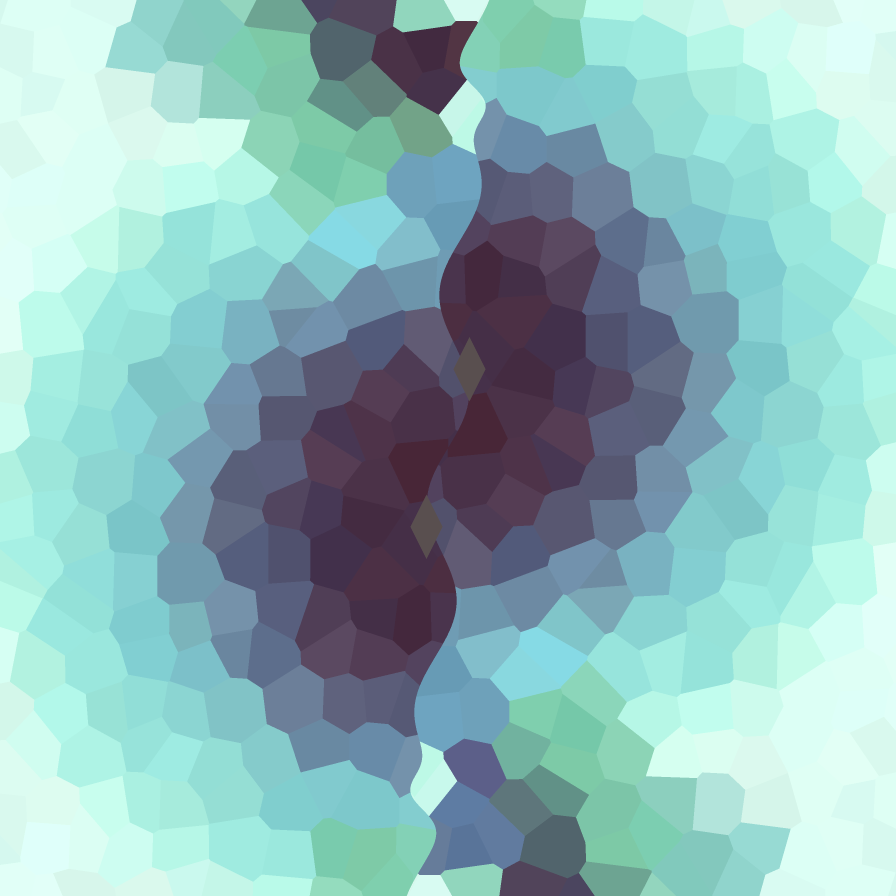
Give the GLSL for this background, as a WebGL 1 fragment shader.

```glsl
precision highp float;
// Mosaic of faceted cells: two dark half-turned lobes fading through teal to pale mint.

uniform vec2 u_resolution;

vec2 hash2(vec2 p) {
  vec3 h = fract(vec3(p.xyx) * vec3(0.1031, 0.1030, 0.0973));
  h += dot(h, h.yzx + 33.33);
  return fract((h.xx + h.yz) * h.zy);
}

float gradientNoise(vec2 p) {
  vec2 i = floor(p), f = fract(p);
  vec2 w = f * f * (3.0 - 2.0 * f);
  float a = dot(hash2(i) - 0.5, f);
  float b = dot(hash2(i + vec2(1.0, 0.0)) - 0.5, f - vec2(1.0, 0.0));
  float c = dot(hash2(i + vec2(0.0, 1.0)) - 0.5, f - vec2(0.0, 1.0));
  float d = dot(hash2(i + 1.0) - 0.5, f - 1.0);
  return 2.0 * mix(mix(a, b, w.x), mix(c, d, w.x), w.y);
}

// Soft elliptical mask
float blob(vec2 p, vec2 center, vec2 radii) {
  return 1.0 - smoothstep(0.8, 1.2, length((p - center) / radii));
}

// Winding curve that separates the two lobes, odd in y
float seam(float y) {
  float bump = exp(-pow((abs(y) - 0.385) / 0.03, 2.0));
  return 0.02 * sin(27.0 * y) + 0.06 * y + 0.035 * sign(y) * bump;
}

// Nearest jittered site of the cell grid
vec2 nearestSite(vec2 p) {
  vec2 g = p * 19.0, base = floor(g), best = g;
  float nearest = 9.0;
  for (int y = -1; y <= 1; y++) {
    for (int x = -1; x <= 1; x++) {
      vec2 cell = base + vec2(float(x), float(y));
      vec2 site = cell + 0.1 + 0.8 * hash2(cell + 50.0);
      float d = dot(site - g, site - g);
      if (d < nearest) {
        nearest = d;
        best = site;
      }
    }
  }
  return best / 19.0;
}

// Rings of colour from the dark core outwards
vec3 ringColor(float d) {
  vec3 c = mix(vec3(0.28, 0.17, 0.25), vec3(0.31, 0.23, 0.33), smoothstep(0.05, 0.12, d));
  c = mix(c, vec3(0.34, 0.35, 0.46), smoothstep(0.12, 0.16, d));
  c = mix(c, vec3(0.43, 0.55, 0.65), smoothstep(0.18, 0.23, d));
  c = mix(c, vec3(0.50, 0.79, 0.80), smoothstep(0.24, 0.30, d));
  c = mix(c, vec3(0.61, 0.91, 0.87), smoothstep(0.31, 0.40, d));
  c = mix(c, vec3(0.72, 0.97, 0.90), smoothstep(0.41, 0.47, d));
  return mix(c, vec3(0.86, 0.99, 0.95), smoothstep(0.46, 0.53, d));
}

vec3 cellColor(vec2 q, float upper) {
  vec2 e = q - vec2(0.035, 0.083);
  e.y *= min(0.45 + 1.7 * length(e), 1.05);
  float grain = gradientNoise(q * 9.0 + 7.0);
  vec3 c = ringColor(length(e) + 0.02 * grain);

  // Blue and mint facets below the core
  c = mix(c, vec3(0.52, 0.84, 0.88), blob(q, vec2(0.08, -0.25), vec2(0.07, 0.05)));
  c = mix(c, vec3(0.43, 0.63, 0.73), blob(q, vec2(0.01, -0.27), vec2(0.05, 0.08)));
  c = mix(c, vec3(0.68, 0.95, 0.88), blob(q, vec2(0.07, -0.23), vec2(0.028)));

  // Green clusters
  vec3 green = mix(vec3(0.48, 0.79, 0.66), vec3(0.51, 0.79, 0.76), smoothstep(0.2, 0.3, q.x));
  float cluster = max(blob(q, vec2(0.18, -0.45), vec2(0.19, 0.075)),
                      blob(q, vec2(0.135, -0.345), vec2(0.075, 0.08)));
  c = mix(c, green, max(cluster, blob(q, vec2(0.08, 0.48), vec2(0.07, 0.05))));
  c = mix(c, vec3(0.72, 0.96, 0.86), blob(q, vec2(0.294, -0.43), vec2(0.032, 0.026)));

  // Dark tails, maroon above and indigo below
  c = mix(c, vec3(0.35, 0.46, 0.45), blob(q, vec2(0.10, -0.43), vec2(0.08, 0.06)));
  c = mix(c, vec3(0.31, 0.27, 0.36), blob(q, vec2(0.12, -0.495), vec2(0.065, 0.05)));
  vec3 tail = mix(vec3(0.36, 0.39, 0.57), vec3(0.45, 0.66, 0.56), upper);
  c = mix(c, tail, blob(q, vec2(0.05, -0.37), vec2(0.04, 0.05)));
  tail = mix(vec3(0.37, 0.47, 0.61), vec3(0.28, 0.18, 0.26), upper);
  c = mix(c, tail, blob(q, vec2(0.018, -0.425), vec2(0.05, 0.045)));

  // Tint that varies from facet to facet
  vec2 h = hash2(floor(q * 500.0) + 90.0) - 0.5;
  return c + 0.05 * h.x + vec3(0.05, 0.0, -0.03) * h.y * (1.4 - c.g);
}

vec3 mosaic(vec2 p) {
  float side = p.x < seam(p.y) ? -1.0 : 1.0;
  vec3 c = cellColor(nearestSite(p * side), step(0.0, p.y));
  // Small olive shards beside the seam
  vec2 shard = abs(p * (p.y < 0.0 ? -1.0 : 1.0) - vec2(0.024, 0.088));
  return mix(c, vec3(0.35, 0.31, 0.31), step(shard.x / 0.018 + shard.y / 0.036, 1.0));
}

void main() {
  // Average nine samples per pixel for smooth edges
  vec3 sum = vec3(0.0);
  for (int y = -1; y <= 1; y++) {
    for (int x = -1; x <= 1; x++) {
      vec2 pos = gl_FragCoord.xy + vec2(float(x), float(y)) / 3.0;
      sum += mosaic((pos - 0.5 * u_resolution) / min(u_resolution.x, u_resolution.y));
    }
  }
  gl_FragColor = vec4(sum / 9.0, 1.0);
}
```
